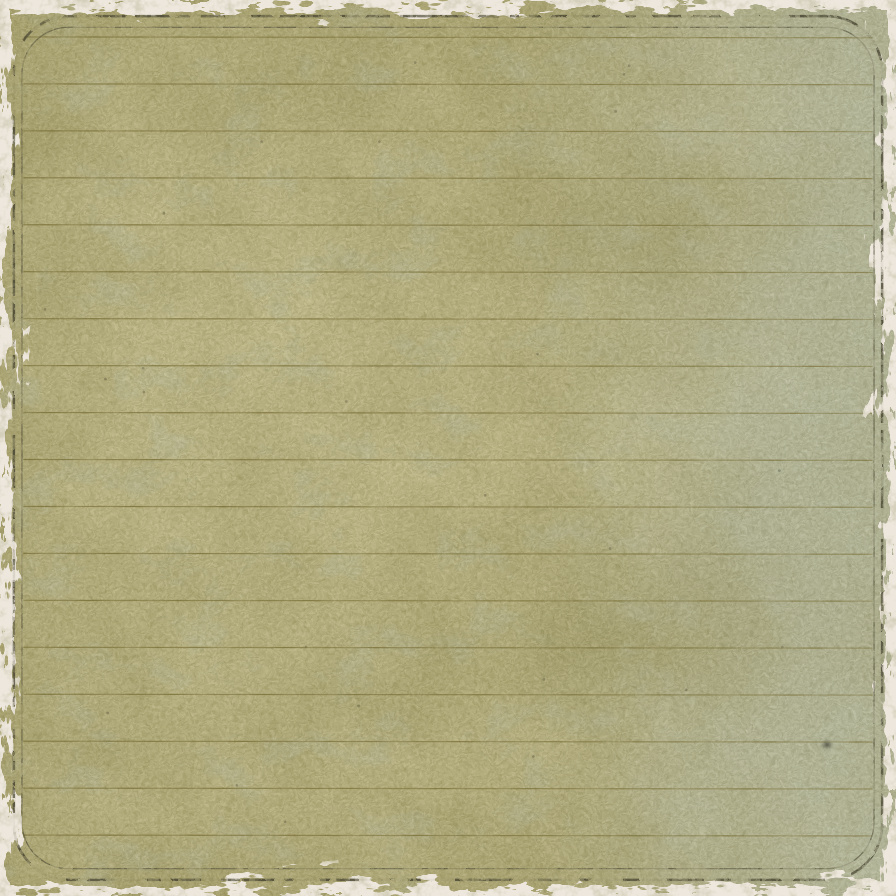
A Shadertoy shader for this pattern:

```glsl
const float RULE_COUNT = 18.0;
const float RULE_FIRST = 0.0675;      // height of the lowest rule
const float RULE_STEP = 0.0524;
const float RULE_HALF_WIDTH = 0.0007;
const float RULE_MARGIN = 0.026;
const vec2 INNER_FRAME = vec2(0.4755, 0.4695);
const vec2 OUTER_FRAME = vec2(0.4845, 0.482);
const float INNER_RADIUS = 0.052;
const float OUTER_RADIUS = 0.062;
const float WEAR_WIDTH = 0.0125;
const float WEAR_RAGGED = 0.055;
const float GRAIN = 0.062;
const float MOTTLE = 0.25;
const vec3 PAPER = vec3(0.705, 0.68, 0.495);
const vec3 PAPER_COOL = vec3(0.695, 0.705, 0.595);
const vec3 PAPER_DARK = vec3(0.60, 0.575, 0.375);
const vec3 RULE_INK = vec3(0.47, 0.43, 0.21);
const vec3 FRAME_INK = vec3(0.30, 0.29, 0.21);
const vec3 BARE = vec3(0.93, 0.905, 0.865);
const vec3 BARE_DULL = vec3(0.83, 0.81, 0.73);

vec2 hash2(vec2 p) {
    vec3 q = fract(p.xyx * vec3(0.1031, 0.1030, 0.0973));
    q += dot(q, q.yzx + 33.33);
    return fract((q.xx + q.yz) * q.zy);
}

// x: distance to the nearest feature point, y: random value of its cell
vec2 cellular(vec2 p) {
    vec2 cell = floor(p), nearest = vec2(9.0, 0.0);
    for (int j = -1; j <= 1; j++)
    for (int i = -1; i <= 1; i++) {
        vec2 id = cell + vec2(i, j);
        vec2 h = hash2(id + 50.0);
        float d = length(id + h - p);
        if (d < nearest.x) nearest = vec2(d, fract(h.x * 7.3 + h.y * 13.7));
    }
    return nearest;
}

float raggedNoise(vec2 p) {
    return 0.5 * cellular(p).x + 0.3 * cellular(p * 2.3 + 7.0).x
         + 0.2 * cellular(p * 5.1 + 19.0).x;
}

float layeredSines(vec2 p) {
    float sum = 0.0, amp = 0.45;
    for (int i = 0; i < 6; i++) {
        p = mat2(0.8, 0.6, -0.6, 0.8) * p * 1.75 + 1.3;
        sum += amp * sin(p.x + 1.6 * sin(p.y));
        amp *= 0.66;
    }
    return sum;
}

float roundedBox(vec2 p, vec2 halfSize, float r) {
    vec2 q = abs(p) - halfSize + r;
    return length(max(q, 0.0)) + min(max(q.x, q.y), 0.0) - r;
}

// Share of a pixel covered by a line of the given half width
float lineCoverage(float d, float w, float px) {
    return (clamp(d + 0.5 * px, -w, w) - clamp(d - 0.5 * px, -w, w)) / px;
}

float softSpot(vec2 p, vec2 centre, vec2 size) {
    vec2 q = (p - centre) / size;
    return exp(-dot(q, q));
}

vec3 paperColour(vec2 uv) {
    float mottle = layeredSines(uv * 3.0);
    float blotch = layeredSines(uv * 15.0 + 4.0);
    float cool = smoothstep(0.56, 0.96, uv.x + 0.07 * mottle);
    vec3 col = mix(PAPER, PAPER_COOL, cool);

    // Darkened rim and broad stains
    vec2 c = abs(uv - 0.5) * 2.0;
    float dark = 0.45 * pow(max(c.x, c.y), 5.0) * (1.0 - 0.7 * cool);
    dark += 0.42 * softSpot(uv, vec2(0.72, 0.75), vec2(0.17, 0.10));
    dark += 0.45 * softSpot(uv, vec2(0.68, 0.30), vec2(0.21, 0.10));
    dark += 0.15 * softSpot(uv, vec2(0.25, 0.88), vec2(0.25, 0.10));
    dark += MOTTLE * (0.6 * mottle + 0.7 * blotch) * (1.0 - 0.5 * cool);
    col = mix(col, PAPER_DARK, clamp(dark, -0.35, 1.0));
    float bloom = smoothstep(0.0, 1.2, layeredSines(uv * vec2(16.0, 24.0) + 9.0));
    col = mix(col, PAPER_COOL, 0.4 * bloom);

    // Grain from opposed cell layers, few specks, one brown spot
    vec2 bent = uv + 0.004 * vec2(layeredSines(uv * 70.0), layeredSines(uv * 70.0 + 5.0));
    float grain = cellular(bent * vec2(170.0, 230.0)).x - cellular(bent * vec2(230.0, 310.0) + 40.0).x;
    grain += 0.7 * (cellular(bent * 400.0).x - 0.45);
    col -= GRAIN * grain * vec3(1.0, 1.0, 1.15);
    vec2 speck = cellular(uv * 60.0);
    col *= 1.0 - 0.2 * step(0.994, speck.y) * smoothstep(0.13, 0.05, speck.x);
    col *= 1.0 - 0.4 * softSpot(uv, vec2(0.923, 0.169), vec2(0.005, 0.004));
    return col;
}

// Paint lost from the sheet, d being the distance to an edge
float edgeWear(float d, vec2 p, float soft) {
    float n = raggedNoise(p);
    float width = WEAR_WIDTH + WEAR_RAGGED * (n - 0.45) + 0.006 * layeredSines(p * 0.2);
    float lost = smoothstep(-soft, soft, width - d);
    lost *= 1.0 - smoothstep(0.60, 0.64, raggedNoise(p * 1.9 + 31.0));
    float chip = smoothstep(0.72, 0.76, n + 0.08 * smoothstep(0.045, 0.01, d));
    return max(lost, chip * smoothstep(0.05, 0.03, d));
}

void mainImage(out vec4 fragColor, in vec2 fragCoord) {
    vec2 uv = fragCoord / iResolution.xy;
    float px = 1.0 / iResolution.y;
    vec3 col = paperColour(uv);

    // Horizontal rules with slightly uneven ink
    float y = uv.y + 0.001 * (uv.x - 0.5) - RULE_FIRST;
    float row = clamp(round(y / RULE_STEP), 0.0, RULE_COUNT - 1.0);
    float rule = lineCoverage(y - row * RULE_STEP, RULE_HALF_WIDTH, px);
    rule *= smoothstep(-px, px, 0.5 - RULE_MARGIN - abs(uv.x - 0.5));
    rule *= 0.66 - 0.16 * uv.x + 0.18 * sin(uv.x * 37.0 + row * 2.1) * sin(uv.x * 91.0 + row);
    col = mix(col, RULE_INK, rule);

    // Worn edges
    vec2 d = 0.5 - abs(uv - 0.5);
    float soft = max(px, 0.001);
    float wear = max(edgeWear(d.x, uv * vec2(38.0, 13.0), soft),
                     edgeWear(d.y, uv * vec2(13.0, 38.0) + 70.0, soft));
    float dull = smoothstep(0.35, 0.8, raggedNoise(uv * 45.0 + 11.0));
    col = mix(col, mix(BARE, BARE_DULL, dull), wear);

    // Broken double frame
    float dash = smoothstep(0.35, 0.6, cellular(uv * 85.0 + 3.0).y);
    dash *= 0.3 + 0.7 * cellular(uv * 260.0).y;
    float inner = lineCoverage(roundedBox(uv - 0.5, INNER_FRAME, INNER_RADIUS), 0.0007, px);
    float outer = lineCoverage(roundedBox(uv - 0.5, OUTER_FRAME, OUTER_RADIUS), 0.0014, px);
    col = mix(col, FRAME_INK, max(inner * (0.22 + 0.5 * dash), outer * (0.06 + 0.85 * dash)));

    fragColor = vec4(clamp(col, 0.0, 1.0), 1.0);
}
```
